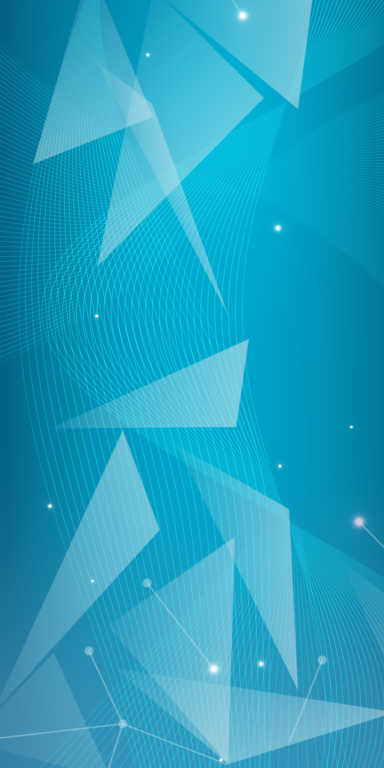
Give the GLSL for this background, as a WebGL 1 fragment shader.

```glsl
precision highp float;
// Teal backdrop with fans of fine curves, translucent shards, links and sparkles.
uniform vec2 u_resolution;

#define CORE vec3(0.0, 0.64, 0.79)
#define EDGE vec3(0.015, 0.39, 0.52)
#define HAZE vec3(0.30, 0.56, 0.71)
#define CYAN vec3(0.08, 0.86, 0.93)
#define PALE vec3(0.73, 0.87, 0.91)
#define STRANDS vec4(30.0, 28.0, 64.0, 32.0)
#define STRAND_ALPHA vec4(0.50, 0.42, 0.20, 0.30)
#define STRAND_WIDTH 0.0012
#define LINK_WIDTH 0.0015
#define NODE_RADIUS 0.0115

const float PI = 3.14159;
float px; // one pixel, in canvas widths

float cross2(vec2 a, vec2 b) { return a.x * b.y - a.y * b.x; }

// Position of v between two boundary curves, safe where they cross.
float between(float v, float a, float b) {
  float w = b - a;
  return (v - a) / (abs(w) < 0.004 ? 0.004 : w);
}

// Coordinates across the four strand sheets; each sheet spans 0..1.
vec4 sheets(vec2 p) {
  float swing = sin(PI * (p.y - 0.29) / 1.04);
  float belly = sin(PI * p.y / 1.6);
  float bend = 0.04 * sin(6.0 * p.x);
  float drop = p.y - 1.33;
  return vec4(
    between(p.x, 0.70 - 0.60 * swing, 0.74 - 0.10 * swing),
    between(p.x, 0.22 - 0.18 * belly, 0.26 + 0.45 * smoothstep(0.0, 1.4, p.y)),
    between(p.y, 0.50 + 0.65 * (p.x - 0.6) + bend, 0.53 - 0.70 * (p.x - 0.6) + bend),
    between(p.x, 0.73 - 0.95 * drop, 0.77 + 0.22 * drop));
}

// Antialiased strands; they blend to their mean where too dense to resolve.
vec4 strands(vec2 p) {
  float e = 0.0005;
  vec4 t = sheets(p);
  vec4 dx = (sheets(p + vec2(e, 0.0)) - t) / e;
  vec4 dy = (sheets(p + vec2(0.0, e)) - t) / e;
  vec4 density = STRANDS * sqrt(dx * dx + dy * dy) + 0.001;
  vec4 d = abs(fract(t * STRANDS) - 0.5) / density;
  vec4 line = 1.0 - smoothstep(vec4(0.0), vec4(STRAND_WIDTH + 0.7 * px), d);
  vec4 mean = min(density * (STRAND_WIDTH + 0.7 * px), vec4(0.5));
  line = mix(line, mean, smoothstep(vec4(0.25), vec4(0.6), density * px));
  vec4 inside = smoothstep(vec4(-0.01), vec4(0.03), t)
              * (1.0 - smoothstep(vec4(0.97), vec4(1.01), t));
  return line * inside * STRAND_ALPHA;
}

// Signed distance to the line a-b, positive on the side of c.
float side(vec2 p, vec2 a, vec2 b, vec2 c) {
  vec2 e = b - a;
  return cross2(e, p - a) * sign(cross2(e, c - a)) / length(e);
}

// Translucent triangle: strongest along a-b, fading towards c.
void shard(inout vec3 col, vec2 p, vec2 a, vec2 b, vec2 c, float alpha) {
  float d = min(side(p, a, b, c), min(side(p, b, c, a), side(p, c, a, b)));
  float fade = clamp(cross2(b - a, p - a) / cross2(b - a, c - a), 0.0, 1.0);
  col = mix(col, PALE, alpha * (1.0 - 0.85 * fade) * smoothstep(-px, px, d));
}

void link(inout vec3 col, vec2 p, vec2 a, vec2 b) {
  vec2 e = b - a;
  float d = length(p - a - e * clamp(dot(p - a, e) / dot(e, e), 0.0, 1.0));
  col = mix(col, PALE, 0.45 * (1.0 - smoothstep(0.0, LINK_WIDTH + px, d)));
}

void node(inout vec3 col, vec2 p, vec2 c) {
  float d = length(p - c) - NODE_RADIUS;
  col = mix(col, PALE, 0.5 * (1.0 - smoothstep(-px, px, d)));
}

// Bright core with a soft halo.
void sparkle(inout vec3 col, vec2 p, vec2 c, float r, vec3 tint) {
  float d = length(p - c) / r;
  col = mix(col, tint, min(1.0, exp(-d * d * 1.6) + 0.35 * exp(-d * 1.1)));
}

void main() {
  px = 1.0 / u_resolution.x;
  vec2 uv = gl_FragCoord.xy / u_resolution;
  vec2 p = vec2(uv.x, 2.0 - 2.0 * uv.y); // top-down, two units tall

  // Background: dark flanks, cyan glow above, grey haze below
  float flank = abs(p.x - 0.55) / 0.55;
  vec3 col = mix(CORE, EDGE, min(1.0, flank * flank * 1.05));
  col = mix(col, EDGE, 0.3 * (1.0 - smoothstep(0.0, 0.3, p.y)) * (1.0 - p.x));
  vec2 g = (p - vec2(0.6, 0.36)) / vec2(0.22, 0.35);
  col += vec3(0.0, 0.07, 0.06) * exp(-dot(g, g));
  col = mix(col, HAZE, 0.68 * smoothstep(1.15, 2.0, p.y));

  // Strand sheets; the last one exists only near the bottom
  vec4 s = strands(p);
  s.w *= smoothstep(1.33, 1.45, p.y);
  s.xy *= 1.0 - 0.5 * smoothstep(0.4, 0.0 + 1.0, flank);
  col = mix(col, CYAN, min(0.75, dot(s, vec4(1.0))));

  // Shards, upper then lower
  shard(col, p, vec2(0.398, 0.305), vec2(0.086, 0.427), vec2(0.235, -0.09), 0.50);
  shard(col, p, vec2(0.82, -0.05), vec2(0.776, 0.284), vec2(0.42, -0.01), 0.62);
  shard(col, p, vec2(0.687, 0.255), vec2(0.253, 0.695), vec2(0.40, -0.03), 0.52);
  shard(col, p, vec2(0.396, 0.27), vec2(0.594, 0.82), vec2(0.25, 0.16), 0.52);
  shard(col, p, vec2(0.648, 0.883), vec2(0.615, 1.112), vec2(0.13, 1.116), 0.66);
  shard(col, p, vec2(0.32, 1.12), vec2(0.416, 1.38), vec2(-0.02, 1.86), 0.58);
  shard(col, p, vec2(0.753, 1.326), vec2(0.776, 1.797), vec2(0.46, 1.16), 0.58);
  shard(col, p, vec2(0.612, 1.398), vec2(0.594, 1.99), vec2(0.28, 1.63), 0.50);
  shard(col, p, vec2(0.594, 1.99), vec2(1.03, 1.855), vec2(0.30, 1.74), 0.50);
  shard(col, p, vec2(0.14, 1.70), vec2(0.29, 2.03), vec2(-0.08, 1.93), 0.20);
  shard(col, p, vec2(1.02, 1.56), vec2(1.02, 1.76), vec2(0.89, 1.46), 0.18);

  // Links and their nodes
  vec2 hub = vec2(0.32, 1.885), high = vec2(0.383, 1.518);
  vec2 low = vec2(0.232, 1.695), east = vec2(0.839, 1.719);
  vec2 lamp = vec2(0.557, 1.742), rose = vec2(0.935, 1.359), top = vec2(0.632, 0.041);
  link(col, p, high, lamp);
  link(col, p, low, hub);
  link(col, p, hub, vec2(-0.01, 1.923));
  link(col, p, hub, vec2(0.59, 1.99));
  link(col, p, hub, vec2(0.28, 2.01));
  link(col, p, east, vec2(0.755, 1.93));
  link(col, p, top, vec2(0.60, -0.01));
  link(col, p, rose, vec2(1.01, 1.435));
  node(col, p, hub); node(col, p, high); node(col, p, low); node(col, p, east);

  // Sparkles, large then small
  vec3 white = vec3(0.96, 1.0, 1.0);
  sparkle(col, p, top, 0.014, white);
  sparkle(col, p, lamp, 0.014, white);
  sparkle(col, p, rose, 0.016, vec3(0.85, 0.78, 0.90));
  sparkle(col, p, vec2(0.724, 0.594), 0.009, white);
  sparkle(col, p, vec2(0.68, 1.729), 0.008, white);
  sparkle(col, p, vec2(0.385, 0.143), 0.005, white);
  sparkle(col, p, vec2(0.252, 0.823), 0.005, white);
  sparkle(col, p, vec2(0.915, 1.112), 0.004, white);
  sparkle(col, p, vec2(0.729, 1.214), 0.005, white);
  sparkle(col, p, vec2(0.13, 1.318), 0.006, white);
  sparkle(col, p, vec2(0.241, 1.513), 0.004, white);
  sparkle(col, p, vec2(0.576, 1.979), 0.005, white);

  gl_FragColor = vec4(col, 1.0);
}
```
